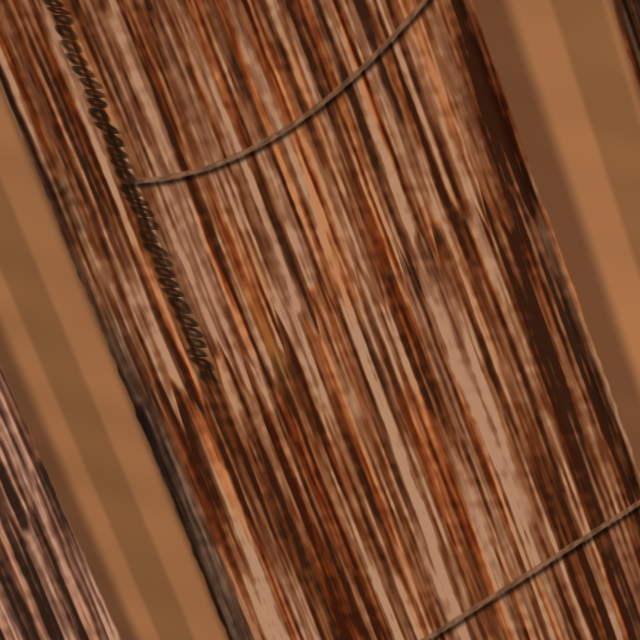
This texture is drawn by a three.js fragment shader. Its source:

```glsl
varying vec2 vUv;

#define DARK vec3(0.21, 0.105, 0.055)
#define RUST vec3(0.39, 0.20, 0.10)
#define BROWN vec3(0.52, 0.325, 0.205)
#define PALE vec3(0.70, 0.53, 0.405)
#define TAN vec3(0.63, 0.42, 0.265)
#define OLIVE vec3(0.53, 0.355, 0.215)
#define SHADE vec3(0.43, 0.275, 0.175)
#define GRAIN 78.0
#define STITCH 0.0185
#define SOFT 0.003

float hash(vec2 p) {
  return fract(sin(dot(p, vec2(12.99, 78.23))) * 4375.85);
}

float noise(vec2 p) {
  vec2 i = floor(p), f = fract(p);
  f = f * f * (3.0 - 2.0 * f);
  return mix(mix(hash(i), hash(i + vec2(1, 0)), f.x),
             mix(hash(i + vec2(0, 1)), hash(i + vec2(1, 1)), f.x), f.y);
}

// Soft band around a centre line
float band(float d, float w) { return exp(-d * d / (w * w)); }

// Soft oval sheared along the fibres
float blob(vec2 p, vec2 centre, float slope, vec2 size) {
  p -= centre;
  p.x += slope * p.y;
  p /= size;
  return exp(-dot(p, p));
}

// Long fibres at several widths, each column slid by its own amount
float fibres(float s, float y, float seed) {
  float t = 0.36 * noise(vec2(s * GRAIN + seed, y * 2.6 + seed));
  t += 0.36 * noise(vec2(s * GRAIN * 1.7 + 40.0, y * 4.5 + seed));
  t += 0.10 * noise(vec2(s * GRAIN * 0.3 + 90.0, y * 3.0 + seed));
  t += 0.18 * noise(vec2(s * GRAIN * 2.2 + 70.0, y * 24.0));
  return smoothstep(0.22, 0.80, t);
}

vec3 bark(vec2 p, float s) {
  // Ragged seam where the layers overlap
  float ragged = noise(vec2(s * 70.0, 7.0)) - 0.5;
  float seam = p.y - 0.40 - 0.6 * (p.x - 0.33) - 0.12 * ragged;
  float layer = smoothstep(-0.02, 0.02, seam);
  float inside = smoothstep(-0.01, 0.01, s) * smoothstep(1.01, 0.99, s);
  float bent = s + 0.006 * (noise(p * 4.0) - 0.5) + 0.001 * noise(p * 40.0);

  float tone = mix(fibres(bent, p.y, 0.0), fibres(bent, p.y, 23.0), layer);
  tone -= 0.08 * band(seam, 0.012) * inside;
  tone += 0.12 * (noise(vec2(s * 9.0, p.y * 4.0 + 5.0)) - 0.5);
  tone += 0.22 * (noise(p * 85.0) - 0.5);

  // Broad light and dark areas
  tone += 0.20 * blob(p, vec2(0.56, 0.66), 0.45, vec2(0.06, 0.18));
  tone += 0.14 * blob(p, vec2(0.22, 0.60), 0.4, vec2(0.06, 0.16));
  tone += 0.12 * blob(p, vec2(0.36, 0.14), 0.4, vec2(0.05, 0.18));
  tone += 0.12 * blob(p, vec2(0.75, 0.22), 0.36, vec2(0.10, 0.14));
  tone -= 0.34 * blob(p, vec2(0.76, 0.83), 0.36, vec2(0.045, 0.15));
  tone -= 0.26 * blob(p, vec2(0.88, 0.47), 0.36, vec2(0.03, 0.22));
  tone -= 0.14 * blob(p, vec2(0.25, 0.87), 0.4, vec2(0.06, 0.14));
  tone -= 0.12 * blob(p, vec2(0.48, 0.28), 0.4, vec2(0.05, 0.13));
  tone -= 0.10 * blob(p, vec2(0.92, 0.05), 0.4, vec2(0.14, 0.08));
  tone = clamp(tone, 0.0, 1.0);

  vec3 col = mix(DARK, RUST, smoothstep(0.0, 0.36, tone));
  col = mix(col, BROWN, smoothstep(0.30, 0.62, tone));
  col = mix(col, PALE, smoothstep(0.58, 1.0, tone));

  // Orange, ochre and rosy fibres
  float hue = noise(vec2(bent * 48.0, p.y * 3.5 + 11.0 + 9.0 * layer));
  col *= mix(vec3(1), vec3(1.08, 0.91, 0.74), smoothstep(0.5, 0.9, hue));
  col = mix(col, col.r * vec3(1.0, 0.69, 0.53), 0.35 * smoothstep(0.45, 0.15, hue));
  col = mix(col, vec3(0.62, 0.43, 0.17), 0.4 * blob(p, vec2(0.42, 0.47), 0.4, vec2(0.010, 0.07)));
  float outer = smoothstep(0.0, -0.15, s);
  col = mix(col, dot(col, vec3(0.4)) * vec3(1.18, 0.87, 0.74), 0.6 * outer);

  // Charred lower left rim and dark right rim
  float rim = band(s - 0.026, 0.032) * smoothstep(0.62, 0.35, p.y);
  col = mix(col, vec3(0.12, 0.09, 0.08), 0.92 * rim * (1.0 - 0.45 * tone));
  col *= 1.0 - 0.35 * band(s - 0.982, 0.012);
  col *= 1.0 - 0.4 * band(s - 0.006, 0.009);
  col *= 1.0 - 0.7 * blob(p, vec2(0.105, 0.68), 0.4, vec2(0.014, 0.06)) * noise(p * 70.0);
  return col;
}

// Smooth strips in a gap: shadow, tan, olive, tan
vec3 strips(float t, vec2 p, vec3 stops) {
  vec3 col = mix(SHADE, TAN, smoothstep(stops.x - 0.07, stops.x + 0.07, t));
  col = mix(col, OLIVE, smoothstep(stops.y - 0.03, stops.y + 0.03, t));
  col = mix(col, TAN, smoothstep(stops.z - 0.03, stops.z + 0.03, t));
  float sheen = noise(vec2(p.x * 5.0, p.y * 20.0 + p.x * 6.0));
  return col * (0.96 + 0.08 * sheen) * (1.0 - 0.25 * band(t - 1.0, 0.04));
}

// Thin cord with a shadow below; d is the height above its centre
vec3 cord(vec3 col, float d, float x, float mask) {
  col *= 1.0 - 0.6 * mask * band(d + 0.007, 0.005);
  float twist = 0.75 + 0.5 * noise(vec2(x * 140.0, d * 200.0));
  return mix(col, vec3(0.46, 0.32, 0.23) * twist, 0.85 * mask * smoothstep(0.006, 0.002, abs(d)));
}

void main() {
  vec2 p = vUv;
  float rough = 0.004 * (noise(p * 60.0) - 0.5);
  float farLeft = 0.189 - 0.442 * p.y;
  float left = 0.358 - 0.411 * p.y;
  float right = 1.092 - 0.356 * p.y;
  float farRight = 1.257 - 0.30 * p.y;
  float s = (p.x - left) / (right - left);
  vec3 col = bark(p, s);

  // Cords across the central panel
  float reach = p.x - 0.195;
  float slant = sqrt(1.0 + 6.6 * reach * reach);
  col = cord(col, (p.y - 0.717 - 1.287 * reach * reach) / slant, p.x, smoothstep(0.18, 0.21, p.x));
  col = cord(col, (p.y - 0.64 * (p.x - 0.664)) / 1.19, p.x, step(0.6, p.x));

  // Row of dark looping stitches
  float row = p.y / STITCH + 0.8 * noise(vec2(p.y * 30.0, 8.0));
  vec2 q = vec2(p.x - 0.492 + 0.406 * p.y, (fract(row) - 0.5) * STITCH);
  q.x += 0.010 * (noise(vec2(row * 0.7, 3.0)) - 0.5);
  float stitched = smoothstep(0.395, 0.41, p.y);
  col *= 1.0 - 0.25 * stitched * band(q.x, 0.012);
  float ring = abs(length(q * vec2(0.75, 1.0) + vec2(q.y * 0.5, 0.0)) - 0.0065);
  float worn = 0.45 + 0.5 * noise(p * 80.0);
  col = mix(col, vec3(0.14, 0.085, 0.045), worn * stitched * smoothstep(0.006, 0.001, ring));

  // Gaps on both sides
  float gapLeft = smoothstep(-SOFT, SOFT, p.x - farLeft + rough) * smoothstep(SOFT, -SOFT, p.x - left + rough);
  float gapRight = smoothstep(-SOFT, SOFT, p.x - right + rough) * smoothstep(SOFT, -SOFT, p.x - farRight + rough);
  float tl = (p.x - farLeft) / (left - farLeft);
  float tr = (p.x - right) / (farRight - right);
  col = mix(col, 0.96 * strips(tl, p, vec3(0.16, 0.36, 0.68)), gapLeft);
  vec3 rightWood = strips(tr, p, vec3(0.25, 0.56, 0.93));
  col = mix(col, rightWood * (1.10 - 0.10 * p.y), gapRight);
  col *= 1.0 - 0.55 * smoothstep(0.0, 0.01, p.x - farRight);

  gl_FragColor = vec4(col, 1.0);
}
```
